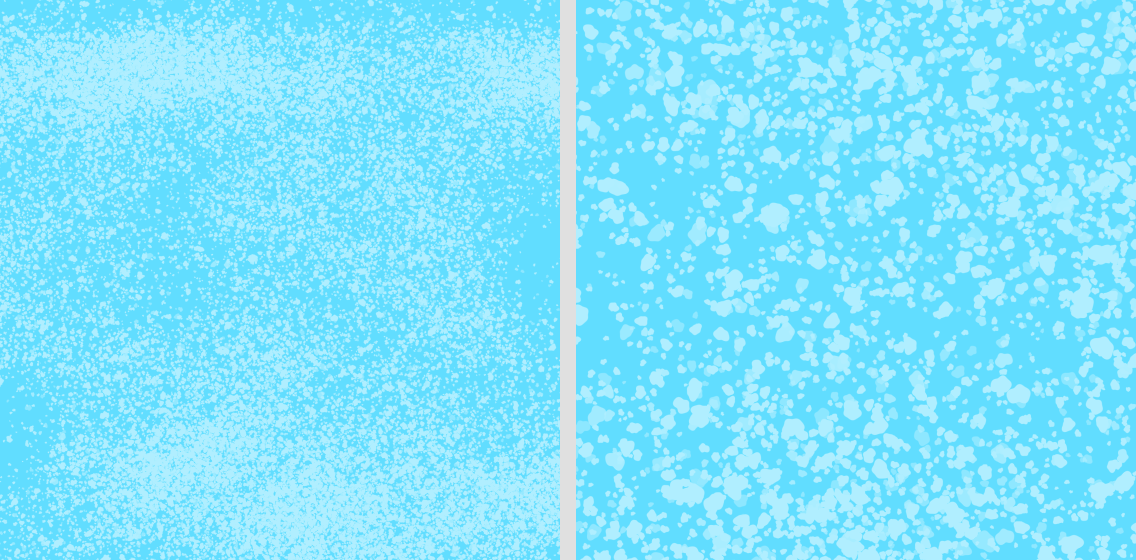
Left: the whole. Right: its middle third, enlarged.
A Shadertoy shader for this texture:

```glsl
// Draws pale blue paint flecks sponged in drifting patches over a bright sky-blue ground.

const vec3 GROUND_BLUE = vec3(0.38, 0.867, 1.0);
const vec3 FLECK_BLUE = vec3(0.69, 0.935, 1.0);
const int LAYERS = 7;
const float MEAN_FLECK_AREA = 0.3; // in cells

vec4 hash4(vec2 p) {
    vec4 q = fract(p.xyxy * vec4(0.1031, 0.1030, 0.0973, 0.1099));
    q += dot(q, q.wzxy + 33.33);
    return fract((q.xxyz + q.yzzw) * q.zywx);
}

mat2 rotation(float angle) {
    float c = cos(angle), s = sin(angle);
    return mat2(c, s, -s, c);
}

// Layered, warped sines for uneven clumps
float clumps(vec2 p) {
    float sum = 0.0, amplitude = 1.0;
    mat2 turn = 1.9 * rotation(1.1);
    p = p * vec2(8.0, 10.0) + 2.3;
    for (int i = 0; i < 5; i++) {
        p += 0.6 * sin(p.yx * 0.8 + float(i));
        sum += amplitude * sin(p.x) * sin(p.y);
        p = turn * p;
        amplitude *= 0.65;
    }
    return sum;
}

float softSpot(vec2 p, vec2 centre, vec2 size) {
    vec2 q = (p - centre) / size;
    return exp(-dot(q, q));
}

// Share of the ground hidden by flecks at a place on the canvas
float coverage(vec2 p) {
    float c = 0.43 + 0.17 * clumps(p);
    c += 0.34 * softSpot(p, vec2(0.45, 0.87), vec2(1.2, 0.08));
    c += 0.42 * softSpot(p, vec2(0.60, 0.13), vec2(0.50, 0.13));
    c -= 0.34 * softSpot(p, vec2(1.00, 0.52), vec2(0.13, 0.24));
    c -= 0.42 * softSpot(p, vec2(0.00, 0.20), vec2(0.13, 0.14));
    c -= 0.14 * softSpot(p, vec2(0.28, 0.66), vec2(0.08, 0.05));
    c -= 0.14 * softSpot(p, vec2(0.32, 0.42), vec2(0.16, 0.08));
    c -= 0.28 * smoothstep(0.92, 0.98, p.y);
    return clamp(c, 0.04, 0.88);
}

// Signed distance to a ragged, lobed fleck
float fleckDistance(vec2 p, float radius, float seed) {
    float angle = atan(p.y, p.x);
    float phase = 6.2832 * seed;
    float outline = 0.78 + 0.12 * sin(2.0 * angle + phase)
                         + 0.07 * sin(3.0 * angle + 5.0 * phase)
                         + 0.05 * sin(5.0 * angle + 9.0 * phase);
    return length(p) - radius * outline;
}

// One grid of scattered flecks; returns how much paint lies here
float fleckLayer(vec2 p, float cells, float index, float pixel) {
    mat2 turn = rotation(0.4 + 0.9 * index);
    vec2 grid = turn * p * cells + 300.0;
    vec2 first = floor(grid - 0.5);
    float soft = 0.8 * pixel * cells;
    float paint = 0.0;
    for (int k = 0; k < 4; k++) {
        vec2 cell = first + vec2(k & 1, k >> 1);
        vec4 h = hash4(cell + 37.0 * index);
        vec4 g = hash4(cell + 37.0 * index + 511.0);
        vec2 centre = cell + h.xy;
        vec2 place = (centre - 300.0) * turn / cells;
        float chance = -log(1.0 - coverage(place)) / (float(LAYERS) * MEAN_FLECK_AREA);
        float radius = mix(0.2, 0.49, g.x);
        float shape = smoothstep(soft, -soft, fleckDistance(grid - centre, radius, g.y));
        float opacity = mix(0.55, 1.0, smoothstep(0.0, 0.35, g.z));
        paint = max(paint, shape * opacity * step(h.z, chance));
    }
    return paint;
}

void mainImage(out vec4 fragColor, in vec2 fragCoord) {
    vec2 uv = fragCoord / iResolution.xy;
    float pixel = 1.0 / iResolution.y;

    // Overlay grids from coarse flecks to fine specks
    float bare = 1.0;
    float cells = 58.0;
    for (int i = 0; i < LAYERS; i++) {
        bare *= 1.0 - fleckLayer(uv, cells, float(i), pixel);
        cells *= 1.2;
    }
    fragColor = vec4(mix(FLECK_BLUE, GROUND_BLUE, bare), 1.0);
}
```
